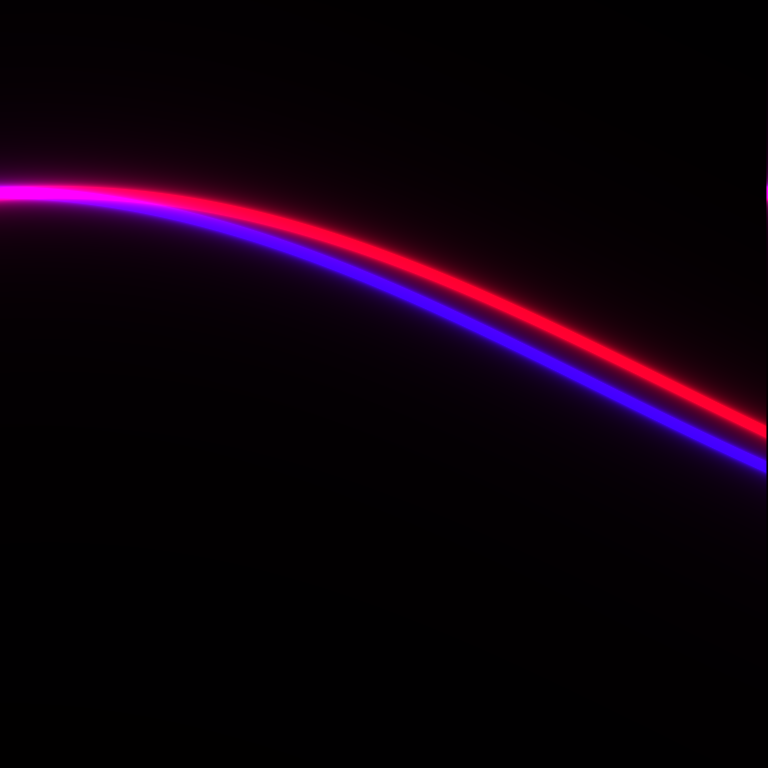
Reproduce this background procedurally as a WebGL 1 fragment shader.

```glsl
precision highp float;
// Two neon beams, red and blue, that leave the left edge as one magenta ray
// and part as they fall to the right. Each is a cosine curve with a glow that
// fades by a power of the vertical distance; the glows add on black.

uniform vec2 u_resolution;

const vec3 RED_BEAM = vec3(1.0, 0.0, 0.12);
const vec3 BLUE_BEAM = vec3(0.18, 0.0, 1.0);

const float MID_HEIGHT = 0.5;     // axis of both waves
const float AMPLITUDE = 0.25;
const vec2 RED_WAVE = vec2(1.973, -0.145);   // frequency, phase
const vec2 BLUE_WAVE = vec2(1.987, 0.035);

const float CORE_RADIUS = 0.007;  // half width of the saturated core
const float RED_FALLOFF = 1.25;
const float BLUE_FALLOFF = 1.42;
const float SEAM_WIDTH = 0.002;   // strip at the right that wraps to the left

// Height of a beam at x
float beamHeight(float x, vec2 wave) {
  return MID_HEIGHT + AMPLITUDE * cos(wave.x * x + wave.y);
}

// Full brightness in the core, then a power-law halo
float beamGlow(vec2 p, vec2 wave, float falloff) {
  float d = abs(p.y - beamHeight(p.x, wave));
  return pow(CORE_RADIUS / max(d, CORE_RADIUS), falloff);
}

vec3 beams(vec2 p) {
  vec3 light = RED_BEAM * beamGlow(p, RED_WAVE, RED_FALLOFF)
             + BLUE_BEAM * beamGlow(p, BLUE_WAVE, BLUE_FALLOFF);
  return min(light, 1.0);
}

void main() {
  vec2 uv = gl_FragCoord.xy / u_resolution;

  // Thin wrapped seam, softened over one pixel
  float pixel = 1.0 / u_resolution.x;
  float seam = smoothstep(-0.5 * pixel, 0.5 * pixel, uv.x - 1.0 + SEAM_WIDTH);
  vec3 color = mix(beams(uv), beams(vec2(0.0, uv.y)), seam);

  gl_FragColor = vec4(color, 1.0);
}
```
